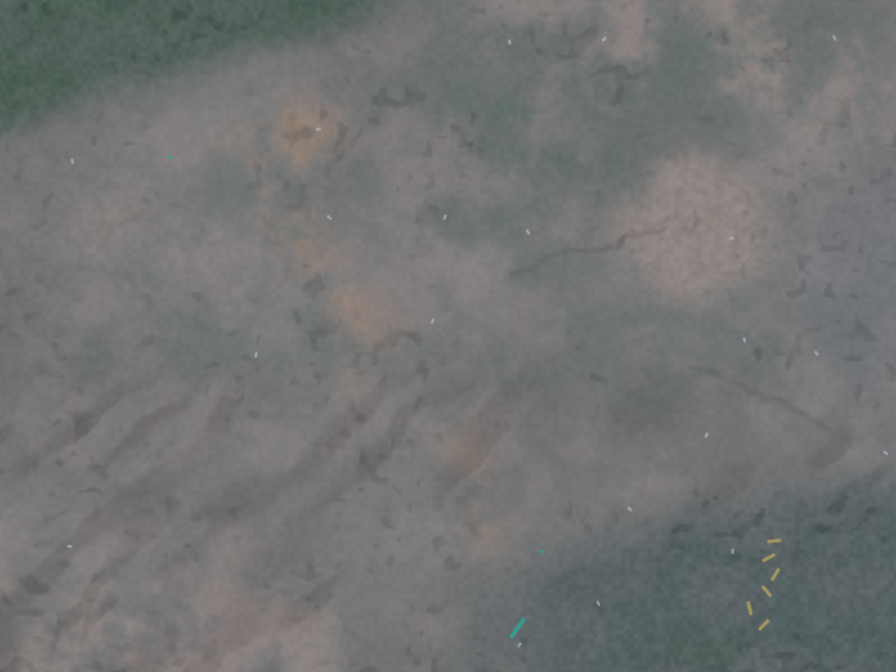
This texture is drawn by a WebGL 1 fragment shader. Its source:

```glsl
precision highp float;
uniform vec2 u_resolution;

const vec3 EARTH = vec3(0.478, 0.468, 0.473);
const vec3 PALE_EARTH = vec3(0.565, 0.528, 0.515);
const vec3 OCHRE = vec3(0.610, 0.520, 0.450);
const vec3 BLUE_EARTH = vec3(0.460, 0.470, 0.505);
const vec3 MOSS = vec3(0.385, 0.428, 0.420);
const vec3 TURF = vec3(0.300, 0.370, 0.335);
const vec3 DAMP_TURF = vec3(0.315, 0.368, 0.380);
const vec3 YELLOW_SCRAP = vec3(0.720, 0.640, 0.380);
const vec3 WHITE_SCRAP = vec3(0.680, 0.730, 0.760);
const vec3 TEAL_SCRAP = vec3(0.180, 0.640, 0.590);
const float GRAIN_SCALE = 150.0;
const float GRAIN_CONTRAST = 0.055;
const float CLOD_SCALE = 62.0;
const float CLOD_DEPTH = 0.045;
const float TRACK_ANGLE = 0.72;
const float TRACK_DEPTH = 0.045;
const float LITTER_CELLS = 7.0;
const float LITTER_SHARE = 0.28;

float hash(vec2 p) {
  vec3 q = fract(vec3(p.xyx) * 0.1031);
  q += dot(q, q.yzx + 33.33);
  return fract((q.x + q.y) * q.z);
}

float noise(vec2 p) {
  vec2 cell = floor(p), f = fract(p);
  f = f * f * (3.0 - 2.0 * f);
  float low = mix(hash(cell), hash(cell + vec2(1.0, 0.0)), f.x);
  float high = mix(hash(cell + vec2(0.0, 1.0)), hash(cell + 1.0), f.x);
  return mix(low, high, f.y);
}

mat2 rotation(float a) {
  return mat2(cos(a), -sin(a), sin(a), cos(a));
}

float fbm(vec2 p) {
  float sum = 0.0, weight = 0.5;
  mat2 turn = rotation(0.6) * 2.03;
  for (int i = 0; i < 6; i++) {
    sum += weight * noise(p);
    p = turn * p + 17.3;
    weight *= 0.54;
  }
  return sum / 1.06;
}

float patchAt(vec2 p, vec2 center, vec2 radius) {
  vec2 d = (p - center) / radius;
  return exp(-dot(d, d));
}

float segment(vec2 p, vec2 a, vec2 b) {
  vec2 d = b - a;
  return length(p - a - d * clamp(dot(p - a, d) / dot(d, d), 0.0, 1.0));
}

// Elongated scrap with a softened edge
float scrap(vec2 p, vec2 center, float angle, vec2 size) {
  vec2 d = rotation(angle) * (p - center);
  float soft = 0.8 / u_resolution.y + 0.0008;
  return 1.0 - smoothstep(-soft, soft, segment(d, vec2(-size.x, 0.0), vec2(size.x, 0.0)) - size.y);
}

void main() {
  vec2 p = gl_FragCoord.xy / u_resolution.y;
  vec2 w = p + 0.09 * (vec2(fbm(p * 6.0), fbm(p * 6.0 + 40.0)) - 0.5);
  float blotch = fbm(p * 5.0 + 9.0);
  float mottle = fbm(p * 15.0 + 31.0);

  // Bare earth, bleached and ochre patches
  vec3 color = EARTH + 0.09 * (blotch - 0.5);
  float upperRight = patchAt(w, vec2(1.15, 0.95), vec2(0.33, 0.17));
  float lowerLeft = patchAt(w, vec2(0.22, 0.02), vec2(0.40, 0.13));
  float pale = 0.25 + 0.7 * max(upperRight, lowerLeft);
  color = mix(color, PALE_EARTH, pale * smoothstep(0.43, 0.68, mottle));
  color = mix(color, BLUE_EARTH, 0.6 * patchAt(w, vec2(1.34, 0.58), vec2(0.19, 0.20)));

  // Moss haze
  float moss = patchAt(w, vec2(0.78, 0.79), vec2(0.20, 0.20));
  moss = max(moss, 0.8 * patchAt(w, vec2(0.98, 0.90), vec2(0.34, 0.11)));
  moss = max(moss, 0.6 * patchAt(w, vec2(0.30, 0.60), vec2(0.24, 0.18)));
  moss = max(moss, 0.5 * patchAt(w, vec2(0.95, 0.50), vec2(0.35, 0.10)));
  color = mix(color, MOSS, (0.18 + moss) * smoothstep(0.72, 0.32, mottle * 0.6 + blotch * 0.4));

  float mound = 1.0 - smoothstep(0.65, 1.2, length((w - vec2(1.04, 0.645)) / vec2(0.125, 0.115)));
  mound = max(mound, 0.55 * patchAt(w, vec2(0.16, 0.65), vec2(0.11, 0.09)));
  color = mix(color, PALE_EARTH, mound * (0.5 + 0.7 * mottle));
  float ochre = patchAt(w, vec2(0.41, 0.78), vec2(0.07, 0.05));
  ochre = max(ochre, 0.5 * exp(-pow(segment(w, vec2(0.40, 0.76), vec2(0.55, 0.49)) / 0.055, 2.0)));
  ochre = max(ochre, 0.55 * patchAt(w, vec2(0.71, 0.27), vec2(0.035, 0.09)));
  color = mix(color, OCHRE, ochre * smoothstep(0.25, 0.7, mottle));

  // Turf in the opposite corners
  float turf = smoothstep(-0.03, 0.07, w.y - 0.79 - 0.31 * w.x) * smoothstep(0.72, 0.48, w.x);
  float damp = smoothstep(-0.03, 0.09, 0.21 + 0.2 * (w.x - 0.75) - w.y) * smoothstep(0.58, 0.92, w.x);
  color = mix(color, TURF, turf * (0.65 + 0.5 * mottle));
  color = mix(color, DAMP_TURF, damp * (0.5 + 0.6 * mottle));
  color = mix(color, TURF, 0.7 * patchAt(w, vec2(1.12, 0.02), vec2(0.20, 0.05)) * smoothstep(0.4, 0.6, mottle));

  // Diagonal tracks and thin furrows
  vec2 along = rotation(TRACK_ANGLE) * w;
  float tracks = smoothstep(0.55, 0.85, noise(along * vec2(7.0, 30.0)));
  tracks *= smoothstep(0.50, 0.36, p.y) * (1.0 - damp);
  float furrow = min(segment(w, vec2(0.77, 0.60), vec2(0.97, 0.645)), segment(w, vec2(1.03, 0.45), vec2(1.23, 0.36)));
  tracks = max(tracks, 0.8 * smoothstep(0.008, 0.001, furrow));
  color -= TRACK_DEPTH * tracks * (0.4 + mottle);

  // Clods and fine grain
  float clods = smoothstep(0.66, 0.9, noise(w * CLOD_SCALE)) * smoothstep(0.4, 0.6, fbm(p * 9.0 + 70.0));
  color -= CLOD_DEPTH * clods;
  float grain = noise(p * GRAIN_SCALE) * 0.6 + noise(p * GRAIN_SCALE * 0.53 + 5.0) * 0.4 - 0.5;
  color += GRAIN_CONTRAST * grain * (0.7 + 0.6 * max(max(turf, damp), mound));

  // Scattered litter
  vec2 cell = floor(p * LITTER_CELLS);
  vec2 spot = (cell + 0.2 + 0.6 * vec2(hash(cell + 3.0), hash(cell + 8.0))) / LITTER_CELLS;
  float speck = scrap(p, spot, 6.3 * hash(cell), vec2(0.002, 0.0018)) * step(hash(cell + 21.0), LITTER_SHARE);
  color = mix(color, mix(WHITE_SCRAP, TEAL_SCRAP, step(0.8, hash(cell + 5.0))), 0.75 * speck);
  for (int i = 0; i < 6; i++) {
    vec2 id = vec2(float(i), 4.0);
    vec2 center = vec2(1.11 + 0.05 * hash(id), 0.07 + 0.025 * float(i));
    color = mix(color, YELLOW_SCRAP, 0.8 * scrap(p, center, 3.0 * hash(id + 9.0), vec2(0.008, 0.0025)));
  }
  color = mix(color, TEAL_SCRAP, 0.85 * scrap(p, vec2(0.77, 0.065), 0.95, vec2(0.015, 0.003)));
  gl_FragColor = vec4(color, 1.0);
}
```
